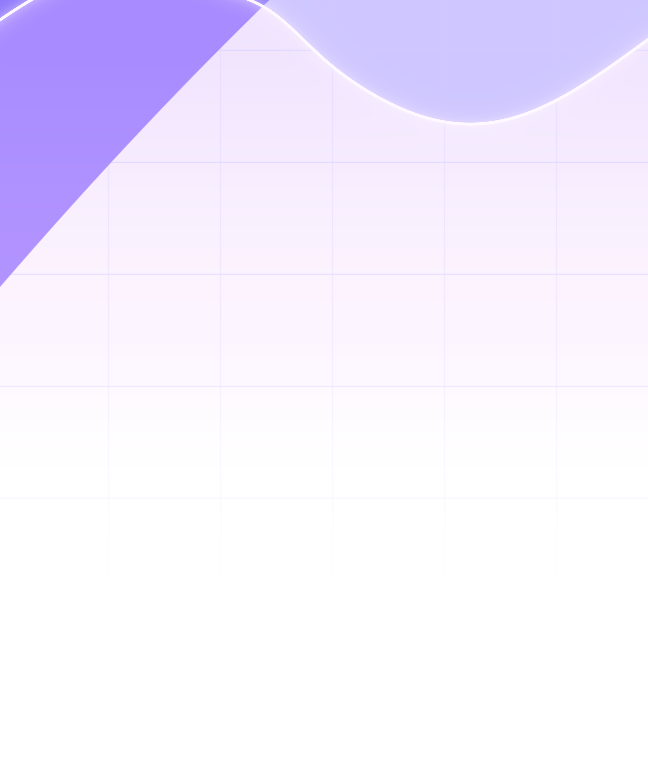
Reproduce this background procedurally as a Shadertoy shader.

```glsl
// Pale lilac backdrop fading to white under a fine square grid, with a
// violet diagonal sheet and a periwinkle wave rimmed by a glowing line.
// Lengths are fractions of canvas height; y is measured down from the top.

#define CELL 0.14583
#define GRID_ORIGIN vec2(0.1413, 0.0656)
#define GRID_STRENGTH 0.42
#define WAVE_LEVEL 0.060
#define WAVE_HEIGHT 0.1016
#define WAVE_FREQUENCY 7.14
#define WAVE_TROUGH 0.612
#define RIM_WIDTH 0.0014
#define GLOW_WIDTH 0.008

const vec3 LILAC = vec3(0.942, 0.895, 0.998);
const vec3 BLUSH = vec3(0.988, 0.955, 0.998);
const vec3 VIOLET_TOP = vec3(0.655, 0.545, 1.0);
const vec3 VIOLET_LOW = vec3(0.695, 0.575, 1.0);
const vec3 PERIWINKLE = vec3(0.812, 0.778, 1.0);
const vec3 INDIGO = vec3(0.55, 0.46, 0.98);
const vec3 GRID_COLOR = vec3(0.80, 0.78, 1.0);

// Lower edge of the wave: a cosine, lifted on its falling shoulder
float waveEdge(float x) {
    float shoulder = (x - 0.354) / 0.0586;
    return WAVE_LEVEL + WAVE_HEIGHT * cos(WAVE_FREQUENCY * (x - WAVE_TROUGH))
         - 0.0169 * exp(-shoulder * shoulder);
}

// Lower edge of the gently bowed diagonal sheet
float sheetEdge(float x) {
    return 0.3737 - 1.16 * x + 0.269 * x * x;
}

vec3 backdrop(float y) {
    vec3 color = mix(LILAC, BLUSH, smoothstep(0.02, 0.41, y));
    return mix(color, vec3(1.0), smoothstep(0.38, 0.64, y));
}

// Grid coverage, with the upright lines fainter than the level ones
float gridMask(vec2 p, float pixel) {
    vec2 cell = (p - GRID_ORIGIN) / CELL;
    vec2 gap = abs(fract(cell + 0.5) - 0.5) * CELL;
    vec2 line = 1.0 - smoothstep(vec2(0.0003), vec2(0.0003 + pixel), gap);
    return min(0.6 * line.x + line.y, 1.0);
}

void mainImage(out vec4 fragColor, in vec2 fragCoord) {
    float pixel = 1.0 / iResolution.y;
    vec2 p = vec2(fragCoord.x, iResolution.y - fragCoord.y) * pixel;

    // Backdrop and fading grid
    vec3 color = backdrop(p.y);
    float grid = gridMask(p, pixel) * GRID_STRENGTH;
    color = mix(color, GRID_COLOR, grid * (1.0 - smoothstep(0.28, 0.88, p.y)));

    // Signed distances, positive below each edge
    float edge = waveEdge(p.x);
    float slope = (waveEdge(p.x + 0.001) - edge) / 0.001;
    float waveDist = (p.y - edge) / sqrt(1.0 + slope * slope);
    float sheetSlope = -1.16 + 0.538 * p.x;
    float sheetDist = (p.y - sheetEdge(p.x)) / sqrt(1.0 + sheetSlope * sheetSlope);

    // Sheet and wave, with a deeper tone where they overlap
    float sheet = 1.0 - smoothstep(-0.7 * pixel, 0.7 * pixel, sheetDist);
    float wave = 1.0 - smoothstep(-0.7 * pixel, 0.7 * pixel, waveDist);
    vec3 violet = mix(VIOLET_TOP, VIOLET_LOW, smoothstep(0.0, 0.36, p.y));
    color = mix(color, PERIWINKLE, wave * (1.0 - 0.04 * grid));
    color = mix(color, mix(violet, INDIGO, wave), sheet);

    // Bright rim and its soft halo
    float rim = 1.0 - smoothstep(RIM_WIDTH, RIM_WIDTH + pixel, abs(waveDist));
    float halo = 0.4 * exp(-abs(waveDist) / GLOW_WIDTH);
    color = mix(color, vec3(1.0, 0.975, 1.0), max(rim, halo));

    fragColor = vec4(color, 1.0);
}
```
